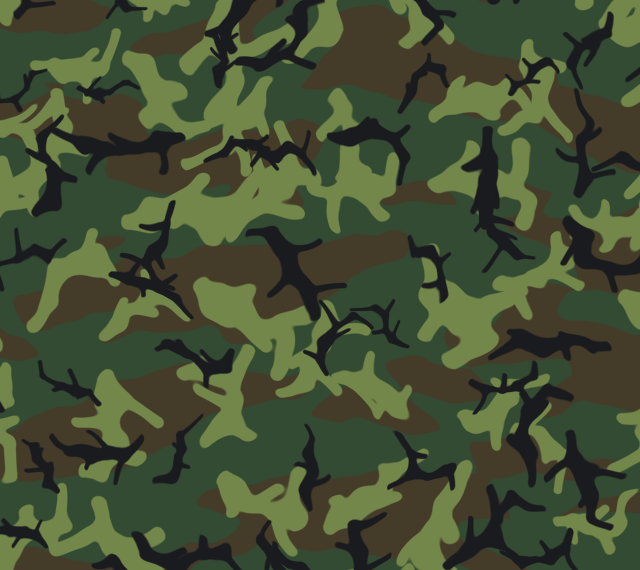
Reproduce this pattern procedurally as a Shadertoy shader.

```glsl
const vec3 FOREST = vec3(0.20, 0.29, 0.20);
const vec3 BARK   = vec3(0.27, 0.23, 0.16);
const vec3 LEAF   = vec3(0.45, 0.53, 0.29);
const vec3 TWIG   = vec3(0.10, 0.105, 0.12);

const float BARK_LEVEL = 0.20;   // higher leaves less brown
const float JITTER     = 0.62;   // scatter inside a cell
const float SIZE_RANGE = 0.65;   // spread of shape sizes
const int   JOINTS     = 4;      // spine segments per shape

struct Growth {
    float cell;     // spacing
    float stride;   // spine segment length
    float reach;    // side limb length
    float radius;   // spine half width
    float tip;      // limb tip width relative to the spine
    float blend;    // fillet size
    float spread;   // range of headings
    float bend;     // turn per joint
    float seed;
};
const Growth LEAVES = Growth(0.180, 0.038, 0.058, 0.0182, 0.62, 0.010, 2.6, 1.7, 3.0);
const Growth TWIGS  = Growth(0.165, 0.034, 0.037, 0.0086, 0.52, 0.006, 5.2, 1.8, 41.0);

float hash(vec2 id, float k) {
    vec3 q = fract(vec3(id, k) * vec3(0.1031, 0.1130, 0.0973) + 0.37);
    q += dot(q, q.yzx + 33.33);
    return fract((q.x + q.y) * q.z);
}

vec2 heading(float a) { return vec2(cos(a), sin(a)); }

float smoothMin(float a, float b, float k) {
    float h = max(k - abs(a - b), 0.0) / k;
    return min(a, b) - 0.25 * k * h * h;
}

float taperedCapsule(vec2 p, vec2 a, vec2 b, float ra, float rb) {
    vec2 pa = p - a, ba = b - a;
    float h = clamp(dot(pa, ba) / dot(ba, ba), 0.0, 1.0);
    return length(pa - ba * h) - mix(ra, rb, h);
}

// Bending spine with a side limb at every joint
float sprig(vec2 p, vec2 id, Growth g) {
    float angle = (hash(id, g.seed) - 0.5) * g.spread - 0.25;
    vec2 joint = -0.5 * float(JOINTS) * g.stride * heading(angle);
    float side = hash(id, g.seed + 1.0) < 0.5 ? -1.0 : 1.0;
    float width = 0.7 * g.radius;
    float d = 1.0;
    for (int i = 0; i < JOINTS; i++) {
        float k = g.seed + 5.0 * float(i) + 4.0;
        angle += (hash(id, k) - 0.5) * g.bend;
        vec2 next = joint + g.stride * heading(angle);
        float nextWidth = g.radius * (0.5 + hash(id, k + 1.0));
        d = smoothMin(d, taperedCapsule(p, joint, next, width, nextWidth), g.blend);

        float limbAngle = angle + side * (0.6 + 0.9 * hash(id, k + 2.0));
        vec2 limbEnd = next + g.reach * (0.6 + 0.8 * hash(id, k + 3.0)) * heading(limbAngle);
        d = smoothMin(d, taperedCapsule(p, next, limbEnd, 0.7 * g.radius, g.tip * g.radius), g.blend);

        joint = next;
        width = nextWidth;
        side = -side;
    }
    return d;
}

// One sprig per jittered cell
float scatter(vec2 p, Growth g) {
    vec2 home = floor(p / g.cell);
    float d = 1.0;
    for (int y = -1; y <= 1; y++)
    for (int x = -1; x <= 1; x++) {
        vec2 id = home + vec2(x, y);
        vec2 offset = vec2(hash(id, g.seed + 30.0), hash(id, g.seed + 31.0)) - 0.5;
        vec2 center = (id + 0.5 + JITTER * offset) * g.cell;
        float size = 1.0 + SIZE_RANGE * (hash(id, g.seed + 32.0) - 0.5);
        d = min(d, size * sprig((p - center) / size, id, g));
    }
    return d;
}

// Layered sines that make outlines lumpy
vec2 wobble(vec2 p) {
    vec2 slow = sin(17.0 * p.yx + 1.3 * sin(11.0 * p + 0.7) + vec2(0.4, 2.1));
    vec2 fast = sin(47.0 * p.yx + 2.0 * sin(23.0 * p) + vec2(1.9, 0.2));
    vec2 fine = sin(96.0 * p.yx + 2.0 * sin(41.0 * p) + vec2(0.8, 2.7));
    return p + 0.012 * slow + 0.0045 * fast + 0.0016 * fine;
}

// Long horizontal drifts, broken along their length and streaked
float drifts(vec2 p) {
    float bands  = sin(26.0 * p.y + 2.0 * sin(4.3 * p.x + 1.0) + 1.1 * sin(9.7 * p.x + 5.0 * p.y));
    float breaks = sin(8.1 * p.x + 2.2 * sin(7.3 * p.y + 0.6) + 0.8 * sin(15.0 * p.y));
    float ripple = sin(17.0 * p.x - 31.0 * p.y + 1.5 * sin(11.0 * p.x + 2.0));
    float streak = sin(63.0 * p.y + 2.4 * sin(7.0 * p.x + 0.5) + 1.2 * sin(16.0 * p.x));
    return bands + 0.8 * breaks + 0.35 * ripple + 0.5 * streak;
}

void mainImage(out vec4 fragColor, in vec2 fragCoord) {
    vec2 p = fragCoord / iResolution.y;
    float edge = 1.0 / iResolution.y;
    vec2 q = wobble(p);

    float bark = drifts(q) - BARK_LEVEL;
    float barkEdge = fwidth(bark) + 1e-4;

    vec3 color = mix(FOREST, BARK, smoothstep(-barkEdge, barkEdge, bark));
    color = mix(color, LEAF, smoothstep(edge, -edge, scatter(q, LEAVES)));
    color = mix(color, TWIG, smoothstep(edge, -edge, scatter(q + 0.37, TWIGS)));
    fragColor = vec4(color, 1.0);
}
```
